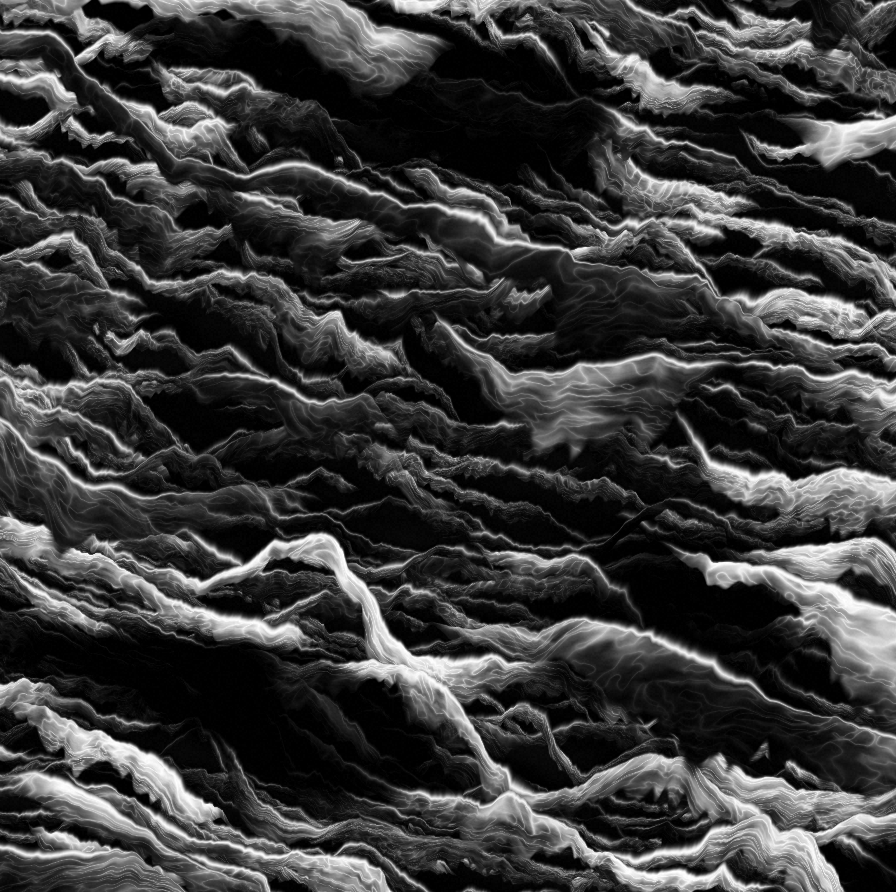
Give the GLSL for this texture, as a Shadertoy shader.

```glsl
float hash(vec2 p) {
    vec3 q = fract(p.xyx * vec3(.1031, .1030, .0973));
    q += dot(q, q.yzx + 33.33);
    return fract((q.x + q.y) * q.z);
}

float noise(vec2 p) {
    vec2 i = floor(p), f = fract(p);
    f = f * f * (3. - 2. * f);
    return mix(mix(hash(i), hash(i + vec2(1, 0)), f.x),
               mix(hash(i + vec2(0, 1)), hash(i + vec2(1, 1)), f.x), f.y);
}

float fbm(vec2 p) {
    float sum = 0., gain = .5;
    for (int i = 0; i < 4; i++) {
        sum += gain * noise(p);
        p = mat2(1.6, 1.2, -1.2, 1.6) * p + 7.3;
        gain *= .5;
    }
    return sum / .9375;
}

// Thin creases that wander over a sheet
float creases(vec2 p) {
    p += 1.4 * vec2(noise(p * .7), noise(p * .7 + 31.));
    float broad = 1. - abs(2. * noise(p * vec2(1.8, 1.3)) - 1.);
    float fine = 1. - abs(2. * noise(p * vec2(4.6, 3.1) + 11.) - 1.);
    return .7 * pow(broad, 8.) + .6 * pow(fine, 5.);
}

// Stacked wavy sheets, drawn from the farthest row to the nearest
float sheets(float light, vec2 p, float rows, float pitch, float sway, float gap, float power, float seed) {
    float v = p.y * rows, base = floor(v), soft = .9 * rows / iResolution.y;
    float x = p.x * pitch;
    float glow = .3 + 1.4 * smoothstep(.2, .8, noise(p * vec2(2.3, 6.) + seed));
    for (int j = 4; j >= -2; j--) {
        float id = base + float(j), key = id * 17. + seed;
        float scallop = abs(noise(vec2(x * 2.3, key + 1.)) - .5);
        float wave = 2.3 * (noise(vec2(x, key)) - .5)
                   + 1.6 * scallop * (hash(vec2(key, 7.)) - .5)
                   + .5 * (fbm(vec2(x * 6., key + 2.)) - .5);
        float d = id + sway * wave - v;
        float here = smoothstep(gap, gap + .2, noise(vec2(x * .7, key + 4.)));
        float reach = noise(vec2(x * 1.1, key + 6.));
        float ragged = .55 + .5 * noise(vec2(x * 5., key + 8.)) + .4 * noise(vec2(x * 17., key + 9.));
        float depth = max(here * ragged * (.3 + 1.3 * reach * reach), .02);

        // Shade under the lip of the nearer sheet
        if (d < 0.) light *= 1. - .5 * here * exp(5. * d);

        // Creased face that sinks into the pore below
        if (d > -soft && d < depth) {
            float lean = 5. * (hash(vec2(key, 3.)) - .5);
            vec2 q = vec2(x * 3. + lean * d, d * 3.) + vec2(key, seed);
            float grain = .15 + .75 * fbm(q * vec2(2.4, 2.)) + .8 * creases(q);
            float lit = power * glow * mix(.3, 1.2, noise(vec2(x * .9, key + 10.)));
            float face = lit * grain * (.25 + .95 * exp(-3. * max(d, 0.) / depth));
            float cover = smoothstep(-soft, soft, d) * (1. - smoothstep(.8 * depth, depth, d));
            light = mix(light, face, cover * here);
        }

        // Bright rim of uneven width
        float gleam = noise(vec2(x * 2.8, key + 12.));
        float width = rows * mix(.0013, .0036, gleam * gleam);
        float rim = power * (.25 + 1.2 * gleam) * (.5 + .5 * glow);
        light = max(light, rim * here * exp(-abs(d) / width));
    }
    return light;
}

void mainImage(out vec4 fragColor, in vec2 fragCoord) {
    vec2 uv = fragCoord / iResolution.y;

    // Grain falls toward the right and bends gently
    vec2 p = vec2(uv.x - .3 * uv.y, uv.y + .34 * uv.x);
    p.y += .12 * (noise(uv * 2.1 + 4.) - .5) + .025 * (noise(uv * 9. + 9.) - .5);
    p += .012 * (vec2(noise(uv * 22. + 20.), noise(uv * 22. + 50.)) - .5);
    p += 2.;

    // Dim depths, then the main porous stacks
    float light = .015 + .05 * fbm(p * vec2(9., 25.));
    light = sheets(light, p, 38., 13., 1., .15, .4, 3.);
    light = sheets(light * .8, p + .37, 26., 9., 1., .22, .85, 40.);
    light = sheets(light, p + .53, 18., 6.5, .9, .42, 1.15, 140.);

    // Large cavities
    float cavity = smoothstep(.64, .76, noise(p * vec2(2.6, 6.5) + 13.));
    light *= 1. - .88 * cavity;

    // Sparse broad flakes in front
    light = sheets(light, p + .71, 11., 4.5, .5, .55, 1.4, 90.);

    light = 1. - exp(-1.9 * max(light - .02, 0.));
    light = mix(light, light * light * (3. - 2. * light), .35);
    light += .02 * (hash(floor(uv * 512.) + 5.) - .5);
    fragColor = vec4(vec3(clamp(light, 0., 1.)), 1.);
}
```
